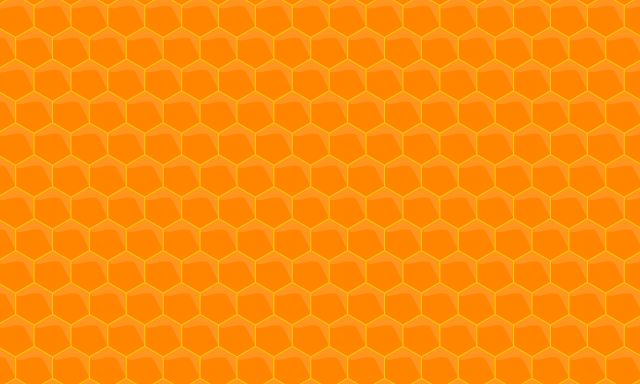
This pattern is drawn by a Shadertoy shader. Its source:

```glsl
// Orange honeycomb: pointy-top hexagons with thin golden walls and a wavy glossy highlight.

const float CELLS_ACROSS = 17.35;
const vec2 GRID_OFFSET = vec2(0.249, 0.435);
const float WALL_WIDTH = 0.028;

const vec3 HONEY = vec3(1.0, 0.52, 0.0);
const vec3 GLOSS = vec3(1.0, 0.58, 0.12);
const vec3 WALL = vec3(0.98, 0.79, 0.0);

// Position relative to the nearest centre of a hexagon grid with unit pitch.
vec2 hexLocal(vec2 p) {
    vec2 period = vec2(1.0, sqrt(3.0));
    vec2 evenRow = mod(p + 0.5 * period, period) - 0.5 * period;
    vec2 oddRow = mod(p, period) - 0.5 * period;
    return dot(evenRow, evenRow) < dot(oddRow, oddRow) ? evenRow : oddRow;
}

// Distance from a point inside the cell to its nearest wall.
float wallDistance(vec2 q) {
    q = abs(q);
    return 0.5 - max(q.x, dot(q, vec2(0.5, 0.5 * sqrt(3.0))));
}

// Approximate signed distance to the highlight's lower rim, positive above it.
float glossDistance(vec2 q) {
    float wave = mix(0.21, 0.285, smoothstep(-0.42, 0.06, q.x));
    float leftLift = 0.03 * (1.0 - smoothstep(-0.5, -0.4, q.x));
    // Soft bend into a steep fall on the right side
    float bend = q.x - 0.22;
    float soft = length(vec2(bend, 0.04));
    float fall = bend + soft;
    float slope = fall / soft;
    return (q.y - wave - leftLift + fall) / length(vec2(1.0, slope));
}

// Antialiased coverage of the region where d is positive.
float coverage(float d, float pixel) {
    return clamp(0.5 + d / pixel, 0.0, 1.0);
}

void mainImage(out vec4 fragColor, in vec2 fragCoord) {
    float pixel = CELLS_ACROSS / iResolution.x;
    vec2 p = (fragCoord - 0.5 * iResolution.xy) * pixel;
    vec2 q = hexLocal(p - GRID_OFFSET);

    vec3 color = mix(HONEY, GLOSS, coverage(glossDistance(q), pixel));
    color = mix(color, WALL, coverage(0.5 * WALL_WIDTH - wallDistance(q), pixel));
    fragColor = vec4(color, 1.0);
}
```
